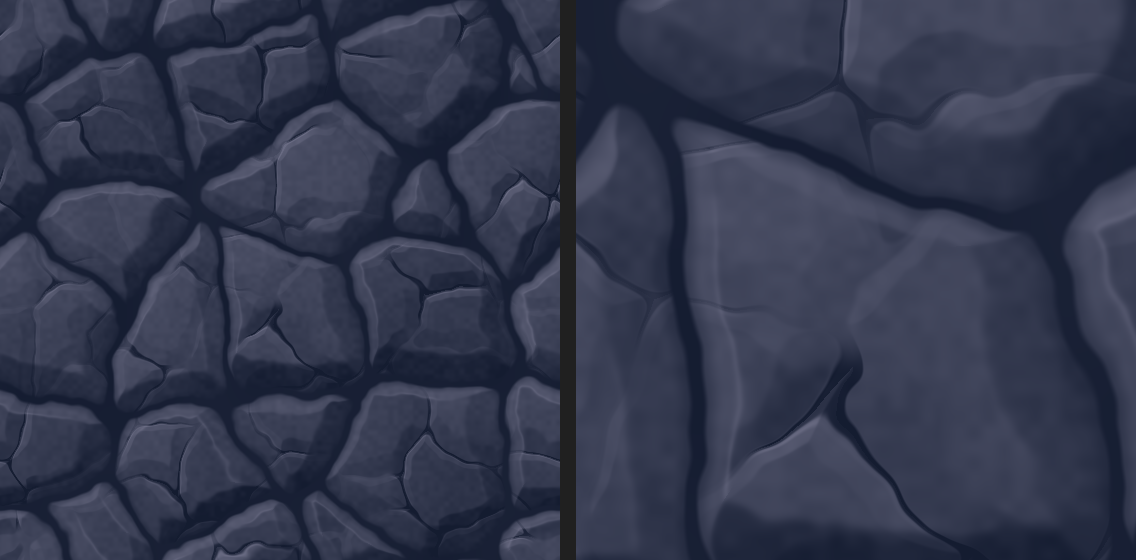
Left: the whole. Right: its middle third, enlarged.
A WebGL 1 fragment shader for this texture:

```glsl
precision highp float;
// Tiling wall of hand-painted slate-blue boulders separated by dark gaps.
// A wrapped, weighted Voronoi diagram shapes bevelled stones; a smaller one
// of the same kind, reseeded for every stone, chips and cracks their faces.
uniform vec2 u_resolution;

const vec2 LIGHT = vec2(-0.53, 0.85);
const vec3 GAP_COLOR = vec3(0.08, 0.11, 0.19);
const vec3 LIT_COLOR = vec3(0.37, 0.38, 0.47);
const float FACET_SHARPNESS = 24.0;

struct Stone {
  vec2 id;        // wrapped grid cell
  vec2 local;     // position relative to the site
  float edge;     // rounded distance to the border
  vec2 slope;     // outward tilt of the bevels, zero on the top face
  float plateau;  // 1 on the top face, 0 on the bevels
};

vec2 wrapCell(vec2 cell, vec2 grid) {
  return floor(mod(cell + 0.5, grid));
}

vec2 hash2(vec2 cell, float seed) {
  vec3 q = fract((cell.xyx + seed * 1.37 + 3.1) * vec3(0.1031, 0.1030, 0.0973));
  q += dot(q, q.yzx + 33.33);
  return fract((q.xx + q.yz) * q.zy);
}

// Value noise that repeats on the unit square.
float noise(vec2 uv, float period, float seed) {
  vec2 p = uv * period;
  vec2 c = floor(p);
  vec2 f = fract(p);
  vec2 g = vec2(period);
  f = f * f * (3.0 - 2.0 * f);
  float a = hash2(wrapCell(c, g), seed).x;
  float b = hash2(wrapCell(c + vec2(1.0, 0.0), g), seed).x;
  float d = hash2(wrapCell(c + vec2(0.0, 1.0), g), seed).x;
  float e = hash2(wrapCell(c + vec2(1.0, 1.0), g), seed).x;
  return mix(mix(a, b, f.x), mix(d, e, f.x), f.y);
}

float fbm(vec2 uv, float period, float seed) {
  float sum = 0.0;
  float gain = 0.5;
  for (int i = 0; i < 4; i++) {
    sum += gain * noise(uv, period, seed + float(i));
    period *= 2.0;
    gain *= 0.5;
  }
  return sum / 0.9375;
}

vec2 warp(vec2 uv, float period, float seed) {
  return vec2(fbm(uv, period, seed), fbm(uv, period, seed + 9.0)) - 0.5;
}

// Site offset from uv in xy, size weight in z.
vec3 site(vec2 uv, vec2 cell, vec2 grid, float seed, float spread) {
  vec2 id = wrapCell(cell, grid);
  vec2 jitter = 0.5 + 0.8 * (hash2(id, seed) - 0.5);
  return vec3((cell + jitter) / grid - uv, spread * hash2(id, seed + 3.0).x);
}

// bevel holds the bevel widths on the lit and on the shaded side.
Stone stones(vec2 uv, vec2 grid, float seed, float spread, vec2 bevel, float rounding) {
  Stone s;
  vec2 base = floor(uv * grid);
  vec3 own = vec3(0.0);
  float best = 1e3;
  for (int y = -2; y <= 2; y++) for (int x = -2; x <= 2; x++) {
    vec2 cell = base + vec2(x, y);
    vec3 c = site(uv, cell, grid, seed, spread);
    float power = dot(c.xy, c.xy) - c.z;
    if (power < best) { best = power; own = c; s.id = wrapCell(cell, grid); }
  }
  float edgeSum = 0.0;
  float topWeight = exp(-FACET_SHARPNESS);
  float bevelSum = topWeight;
  vec2 tilt = vec2(0.0);
  for (int y = -2; y <= 2; y++) for (int x = -2; x <= 2; x++) {
    vec3 c = site(uv, base + vec2(x, y), grid, seed, spread);
    vec2 toward = c.xy - own.xy;
    float span = length(toward);
    if (span > 0.001) {
      float d = 0.5 * (dot(c.xy, c.xy) - c.z - best) / span;
      vec2 outward = toward / span;
      float width = mix(bevel.x, bevel.y, smoothstep(-0.5, 0.6, -dot(outward, LIGHT)));
      float weight = exp(-FACET_SHARPNESS * d / width);
      edgeSum += exp(-d / rounding);
      bevelSum += weight;
      tilt += weight * outward;
    }
  }
  s.local = -own.xy;
  s.edge = -rounding * log(edgeSum);
  s.slope = tilt / bevelSum;
  s.plateau = topWeight / bevelSum;
  return s;
}

void main() {
  // Half a cell of shift lets the canvas border cross stones, not gaps.
  vec2 uv = gl_FragCoord.xy / u_resolution + vec2(0.375, 0.5);
  float pixel = 1.0 / min(u_resolution.x, u_resolution.y);
  vec2 bent = uv + 0.075 * warp(uv, 7.0, 1.0);
  Stone rock = stones(bent, vec2(4.0, 5.0), 5.0, 0.02, vec2(0.026, 0.054), 0.01);
  float seed = 10.0 * hash2(rock.id, 2.0).x;
  vec2 curved = bent + 0.09 * warp(uv, 6.0, 31.0);
  Stone chip = stones(curved, vec2(7.0), seed, 0.004, vec2(0.014, 0.03), 0.005);

  // Broad light on the boulder: bright upper left, dark lower right.
  float lit = dot(rock.slope, LIGHT);
  float tone = 0.54 + (lit > 0.0 ? 0.24 : 0.36) * lit;
  tone += 0.6 * dot(rock.local, LIGHT) + 0.12 * (hash2(rock.id, 7.0).y - 0.5);
  float ridge = 4.0 * rock.plateau * (1.0 - rock.plateau);
  float worn = smoothstep(0.3, 0.65, noise(uv, 9.0, 15.0));
  tone += ridge * worn * (lit > 0.0 ? 0.22 : 0.1);

  // Chipped ledges and thin cracks with a light lip.
  float face = 0.4 + 0.6 * rock.plateau;
  float inside = smoothstep(0.0, 0.004, chip.edge);
  float broken = smoothstep(0.42, 0.6, noise(uv, 8.0, 22.0));
  float chipTone = 0.22 * (hash2(chip.id, seed).x - 0.5);
  tone += face * inside * (chipTone + (0.1 + 0.14 * broken) * dot(chip.slope, LIGHT));
  float crack = 1.0 - smoothstep(0.001, 0.002 + pixel, chip.edge);
  float lip = (1.0 - smoothstep(0.003, 0.006, chip.edge)) * max(dot(chip.slope, LIGHT), 0.0);
  tone += broken * face * (0.3 * lip - 0.5 * crack);

  // Brush mottling, then contact shadow and gaps.
  tone += 0.2 * (fbm(uv, 10.0, 41.0) - 0.5) + 0.1 * (noise(uv, 110.0, 50.0) - 0.5);
  tone *= mix(0.6, 1.0, smoothstep(0.004, 0.018, rock.edge));
  float body = smoothstep(0.003, 0.007 + pixel, rock.edge);
  tone = mix(0.08 * noise(uv, 12.0, 60.0), tone, body);
  gl_FragColor = vec4(mix(GAP_COLOR, LIT_COLOR, clamp(tone, 0.0, 1.15)), 1.0);
}
```
